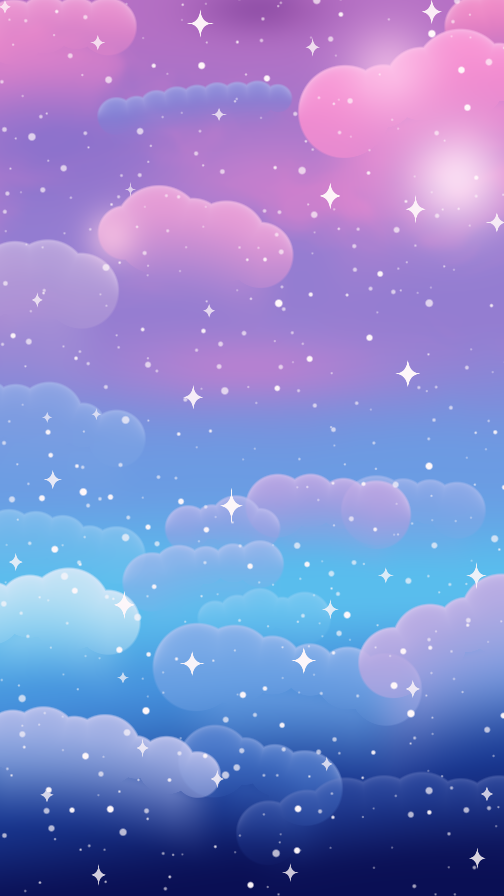
Reproduce this background procedurally as a Shadertoy shader.

```glsl
// Pastel dream sky: pink and violet clouds above blue cloud banks, with scattered stars.
#define DOT_CELL .036
#define DOT_CHANCE .42
#define SPARKLE_CELL .105
#define SPARKLE_CHANCE .5
#define RIM_WIDTH .004
#define RIM_LIGHT .32

vec2 p;   // position in canvas heights
vec3 col; // colour painted so far

float hash(vec2 v) {
    v = fract(v * vec2(127.13, 311.71));
    v += dot(v, v.yx + 34.53);
    return fract(v.x * v.y * 17.31);
}

float noise(vec2 v) {
    vec2 i = floor(v), f = fract(v);
    f *= f * (3. - 2. * f);
    return mix(mix(hash(i), hash(i + vec2(1, 0)), f.x),
               mix(hash(i + vec2(0, 1)), hash(i + 1.), f.x), f.y);
}

float fbm(vec2 v) {
    float sum = 0., amp = .5;
    for (int i = 0; i < 4; i++) {
        sum += amp * noise(v);
        v = v * 2.03 + 7.1;
        amp *= .5;
    }
    return sum;
}

// Vertical sky colours, tilted so the low right is darker
vec3 sky() {
    float y = p.y - .12 * p.x * (1. - smoothstep(.2, .42, p.y));
    y += .05 * (fbm(p * 6.) - .5) * smoothstep(.3, .6, p.y);
    vec3 c = mix(vec3(.04, .06, .33), vec3(.1, .22, .57), smoothstep(-.02, .1, y));
    c = mix(c, vec3(.27, .56, .86), smoothstep(.07, .22, y));
    c = mix(c, vec3(.35, .74, .93), smoothstep(.19, .32, y));
    c = mix(c, vec3(.42, .61, .89), smoothstep(.34, .47, y));
    c = mix(c, vec3(.58, .49, .82), smoothstep(.46, .66, y));
    return mix(c, vec3(.71, .44, .77), smoothstep(.72, 1., y));
}

void glow(vec2 center, vec2 size, vec4 tint) {
    vec2 q = (p - center) / size;
    col = mix(col, tint.rgb, tint.a * exp(-dot(q, q)));
}

// span: left and right ends; shape: lobe radius, fade depth
void cloud(vec4 span, vec2 shape, vec4 tint) {
    vec2 a = span.xy, b = span.zw;
    float r = shape.x, d = 1., count = ceil(length(b - a) / (r * 1.15));
    for (float i = 0.; i <= count; i++) {
        float t = i / count;
        vec2 c = mix(a, b, t) + vec2(0, .3 * r * sin(3.1416 * t));
        d = min(d, length(p - c) - r * (.7 + .5 * hash(a * 3.7 + i * .37)));
    }
    float t = clamp((p.x - a.x) / (b.x - a.x), 0., 1.);
    float rise = p.y - mix(a.y, b.y, t) - .3 * r * sin(3.1416 * t);
    float lobes = clamp(.5 - d / (.0015 + 1. / iResolution.y), 0., 1.);
    float fill = smoothstep(0., r, -rise) * smoothstep(-r, r, min(p.x - a.x, b.x - p.x));
    float fade = 1. - smoothstep(0., shape.y, r - rise);
    float depth = min(d, 0.) / RIM_WIDTH;
    float rim = lobes * smoothstep(-.3 * r, .5 * r, rise) * (exp(depth) + .5 * exp(depth / 6.));
    col = mix(col, tint.rgb, max(lobes, fill) * fade * tint.a);
    col = mix(col, vec3(.97, .93, 1), RIM_LIGHT * rim * tint.a);
}

// Round dots or four-pointed sparkles, one at most per cell
float stars(vec2 v, float cell, float chance, bool pointed) {
    vec2 id = floor(v / cell);
    float size = hash(id + 8.7);
    vec2 jitter = .2 + .6 * vec2(hash(id + 1.9), hash(id + 5.1));
    vec2 q = abs(v - (id + jitter) * cell);
    float d = length(q) - mix(.0009, .0042, size * size * size);
    if (pointed) {
        float s = sqrt(q.x * 1.25) + sqrt(q.y);
        d = .6 * (s * s - mix(.008, .02, size));
    }
    return step(hash(id + 3.3), chance) * clamp(.5 - .6 * d * iResolution.y, 0., 1.) * mix(.65, 1., size);
}

void mainImage(out vec4 fragColor, in vec2 fragCoord) {
    p = fragCoord / iResolution.y;
    col = sky();

    // Coloured haze
    float marble = smoothstep(.42, .68, fbm(p * vec2(5, 9) + 2. * fbm(p * 4.)));
    col = mix(col, vec3(.95, .52, .8), .5 * marble * smoothstep(.55, .8, p.y));
    glow(vec2(.06, .84), vec2(.15, .06), vec4(.48, .43, .8, .75));
    glow(vec2(.29, .99), vec2(.07, .03), vec4(.52, .27, .62, .7));
    glow(vec2(.3, .8), vec2(.13, .05), vec4(.82, .5, .8, .7));
    glow(vec2(.28, .59), vec2(.16, .04), vec4(.78, .5, .81, .7));

    // High pink and violet clouds
    cloud(vec4(-.02, .95, .12, .97), vec2(.04, .13), vec4(.95, .56, .8, .85));
    cloud(vec4(.53, .97, .6, .96), vec2(.03, .1), vec4(.96, .52, .76, .9));
    cloud(vec4(.13, .87, .31, .89), vec2(.02, .06), vec4(.45, .52, .85, .75));
    cloud(vec4(.385, .875, .6, .92), vec2(.045, .29), vec4(.98, .56, .82, .95));
    cloud(vec4(.14, .74, .29, .715), vec2(.042, .14), vec4(.94, .61, .83, .85));
    cloud(vec4(-.02, .68, .09, .675), vec2(.04, .19), vec4(.72, .63, .85, .8));
    cloud(vec4(-.02, .54, .13, .51), vec2(.035, .15), vec4(.5, .66, .9, .6));

    // Soft lights
    glow(vec2(.51, .8), vec2(.055), vec4(1, .91, .97, .85));
    glow(vec2(.435, .92), vec2(.05), vec4(1, .8, .93, .65));
    glow(vec2(.125, .735), vec2(.03), vec4(1, .8, .9, .6));

    // Middle blue and lavender clouds
    cloud(vec4(.42, .43, .51, .43), vec2(.035, .12), vec4(.57, .65, .9, .6));
    cloud(vec4(.31, .435, .42, .425), vec2(.034, .11), vec4(.72, .61, .87, .85));
    cloud(vec4(.21, .41, .29, .41), vec2(.026, .09), vec4(.61, .63, .89, .8));
    cloud(vec4(-.02, .4, .13, .38), vec2(.032, .1), vec4(.5, .78, .94, .5));
    cloud(vec4(.17, .35, .29, .37), vec2(.028, .1), vec4(.56, .68, .91, .75));
    cloud(vec4(.24, .31, .34, .31), vec2(.025, .08), vec4(.5, .8, .95, .4));
    cloud(vec4(-.01, .315, .12, .305), vec2(.042, .14), vec4(.78, .9, .96, .9));

    // Low banks sinking into navy
    cloud(vec4(.22, .255, .43, .23), vec2(.042, .18), vec4(.48, .65, .9, .85));
    cloud(vec4(.44, .26, .6, .32), vec2(.04, .21), vec4(.72, .65, .88, .95));
    cloud(vec4(.24, .15, .34, .12), vec2(.038, .14), vec4(.29, .48, .81, .7));
    cloud(vec4(-.02, .175, .22, .135), vec2(.034, .14), vec4(.66, .7, .9, .9));
    cloud(vec4(.3, .07, .6, .09), vec2(.04, .12), vec4(.17, .3, .66, .4));

    // Stars
    float light = stars(p, DOT_CELL, DOT_CHANCE, false);
    light = max(light, .7 * stars(p + .37, .6 * DOT_CELL, .6 * DOT_CHANCE, false));
    light = max(light, stars(p + .02, SPARKLE_CELL, SPARKLE_CHANCE, true));
    fragColor = vec4(mix(col, vec3(1, .97, .98), light), 1);
}
```
